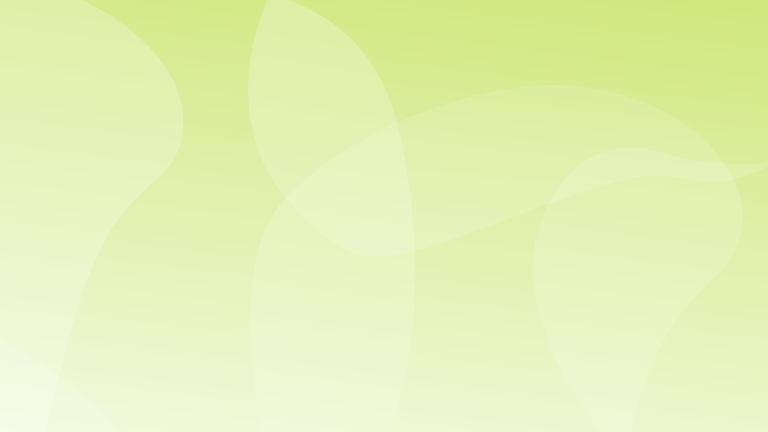
Give the GLSL for this background, as a WebGL 1 fragment shader.

```glsl
precision highp float;
// Soft lime background: a tilted vertical gradient under translucent white waves.
// Each wave is a closed outline of cubic curves, flattened into short edges that
// give a crossing parity (inside or outside) and a distance for smooth borders.
uniform vec2 u_resolution;

vec2 point;     // current position: x 0..7.68 rightwards, y 0..4.32 downwards
vec2 pen;       // end of the outline drawn so far
float nearest;  // squared distance to the outline
float side;     // +1 outside, -1 inside

void startAt(vec2 a) {
  pen = a;
  nearest = 100.0;
  side = 1.0;
}

void lineTo(vec2 b) {
  vec2 edge = b - pen, rel = point - pen;
  vec2 gap = rel - edge * clamp(dot(rel, edge) / max(dot(edge, edge), 1e-6), 0.0, 1.0);
  nearest = min(nearest, dot(gap, gap));
  if ((pen.y > point.y) != (b.y > point.y)) {
    if (rel.x < edge.x * rel.y / edge.y) side = -side;
  }
  pen = b;
}

void curveTo(vec2 b, vec2 c, vec2 d) {
  vec2 a = pen;
  for (int i = 1; i <= 18; i++) {
    float t = float(i) / 18.0, u = 1.0 - t;
    lineTo(u * u * u * a + 3.0 * u * u * t * b + 3.0 * u * t * t * c + t * t * t * d);
  }
}

// Coverage of the finished outline, softened over about one pixel
float coverage() {
  float pixel = 4.32 / u_resolution.y;
  return clamp(0.5 - side * sqrt(nearest) / pixel, 0.0, 1.0);
}

float leftWave() {
  startAt(vec2(-0.1, -0.1));
  lineTo(vec2(0.6, -0.1));
  curveTo(vec2(1.35, 0.2), vec2(1.83, 0.7), vec2(1.83, 1.2));
  curveTo(vec2(1.83, 1.65), vec2(1.6, 1.74), vec2(1.42, 1.93));
  curveTo(vec2(0.85, 2.45), vec2(0.75, 3.2), vec2(0.42, 4.42));
  lineTo(vec2(-0.1, 4.42));
  lineTo(vec2(-0.1, -0.1));
  return coverage();
}

float cornerHill() {
  startAt(vec2(-0.1, 3.35));
  curveTo(vec2(0.4, 3.6), vec2(0.9, 3.95), vec2(1.3, 4.42));
  lineTo(vec2(-0.1, 4.42));
  lineTo(vec2(-0.1, 3.35));
  return coverage();
}

float uprightLeaf() {
  startAt(vec2(2.72, -0.1));
  curveTo(vec2(2.4, 0.55), vec2(2.36, 1.4), vec2(2.86, 1.98));
  curveTo(vec2(2.52, 2.32), vec2(2.4, 3.0), vec2(2.62, 4.42));
  lineTo(vec2(3.85, 4.42));
  curveTo(vec2(4.22, 3.5), vec2(4.22, 2.4), vec2(4.02, 1.44));
  curveTo(vec2(3.88, 0.72), vec2(3.55, 0.2), vec2(2.72, -0.06));
  lineTo(vec2(2.72, -0.1));
  return coverage();
}

float sweepingWave() {
  startAt(vec2(2.86, 1.98));
  curveTo(vec2(3.5, 1.3), vec2(4.7, 0.85), vec2(5.55, 0.85));
  curveTo(vec2(6.2, 0.85), vec2(6.95, 1.15), vec2(7.23, 1.63));
  curveTo(vec2(7.4, 1.65), vec2(7.6, 1.65), vec2(7.8, 1.6));
  curveTo(vec2(7.1, 2.0), vec2(6.9, 1.72), vec2(6.5, 1.76));
  curveTo(vec2(5.75, 1.82), vec2(4.4, 2.57), vec2(3.75, 2.57));
  curveTo(vec2(3.4, 2.57), vec2(3.1, 2.25), vec2(2.86, 1.98));
  return coverage();
}

float rightDrop() {
  startAt(vec2(5.5, 2.0));
  curveTo(vec2(5.72, 1.6), vec2(6.1, 1.38), vec2(6.6, 1.52));
  curveTo(vec2(6.85, 1.6), vec2(7.0, 1.63), vec2(7.23, 1.63));
  curveTo(vec2(7.55, 2.05), vec2(7.45, 2.5), vec2(7.12, 2.8));
  curveTo(vec2(6.6, 3.3), vec2(6.42, 3.75), vec2(6.3, 4.42));
  lineTo(vec2(6.08, 4.42));
  curveTo(vec2(5.45, 3.6), vec2(5.1, 2.75), vec2(5.5, 2.0));
  return coverage();
}

void main() {
  vec2 uv = gl_FragCoord.xy / u_resolution;
  point = vec2(uv.x, 1.0 - uv.y) * vec2(7.68, 4.32);
  float depth = 1.0 - uv.y;

  // Lime at the upper right, pale cream at the lower left
  float fade = 0.78 * depth + 0.17 * (1.0 - uv.x);
  vec3 color = mix(vec3(0.815, 0.905, 0.485), vec3(0.96, 0.98, 0.89), fade);

  // White veils, thinner towards the bottom
  vec3 white = vec3(1.0);
  color = mix(color, white, leftWave() * mix(0.23, 0.2, depth));
  color = mix(color, white, cornerHill() * 0.14);
  color = mix(color, white, uprightLeaf() * mix(0.25, 0.1, depth));
  color = mix(color, white, sweepingWave() * mix(0.1, 0.2, depth));
  color = mix(color, white, rightDrop() * mix(0.18, 0.13, depth));
  gl_FragColor = vec4(color, 1.0);
}
```
